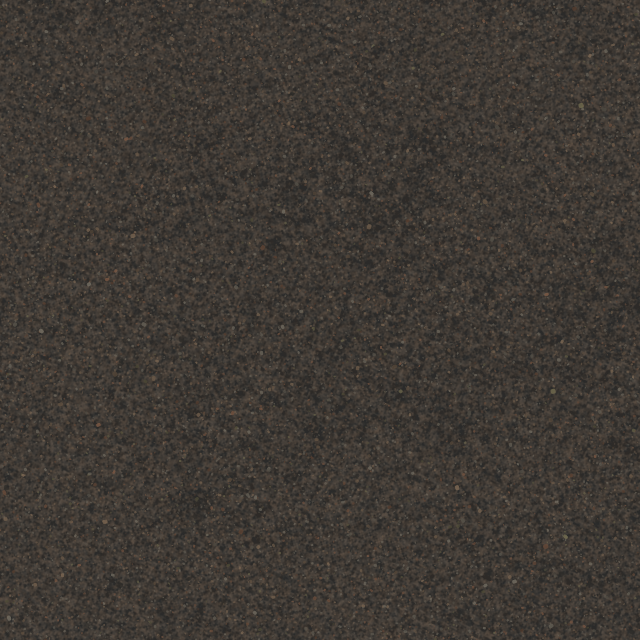
This texture is drawn by a three.js fragment shader. Its source:

```glsl
// Dark, fine-grained soil: rotated value noise gives a sharp sandy crumb with
// faint damp clots; jittered cells scatter many small tan, grey and rust
// grains and a few dark pits over it.

varying vec2 vUv;

float hash(vec2 p) {
  return fract(sin(dot(p, vec2(127.1, 311.7))) * 43758.5453);
}

vec2 hash2(vec2 p) {
  return vec2(hash(p), hash(p + 57.3));
}

float noise(vec2 p) {
  vec2 i = floor(p);
  vec2 f = fract(p);
  f = f * f * (3.0 - 2.0 * f);
  return mix(mix(hash(i), hash(i + vec2(1.0, 0.0)), f.x),
             mix(hash(i + vec2(0.0, 1.0)), hash(i + vec2(1.0, 1.0)), f.x), f.y);
}

vec2 rotate(vec2 p, float angle) {
  float c = cos(angle);
  float s = sin(angle);
  return mat2(c, -s, s, c) * p;
}

float fbm(vec2 p) {
  float sum = 0.0;
  float amp = 0.5;
  for (int i = 0; i < 4; i++) {
    sum += amp * noise(p);
    p = rotate(p, 0.64) * 2.03 + 11.7;
    amp *= 0.5;
  }
  return sum / 0.9375;
}

// Scattered grains: x is coverage, y a random tint, z a random brightness.
vec3 grains(vec2 uv, float cells, float radius, float density, float seed) {
  vec2 p = rotate(uv, seed) * cells;
  vec2 home = floor(p);
  vec3 result = vec3(0.0);
  for (int y = -1; y <= 1; y++) {
    for (int x = -1; x <= 1; x++) {
      vec2 cell = home + vec2(float(x), float(y));
      vec2 id = cell + seed;
      if (hash(id + 3.1) < density) {
        vec2 d = p - cell - hash2(id + 7.7);
        d = rotate(d, 6.2832 * hash(id + 19.4));
        d.x *= mix(1.0, 1.6, hash(id + 23.9));
        // Blend of round and boxy distance for slightly angular stones
        float dist = mix(length(d), max(abs(d.x), abs(d.y)), 0.4);
        float size = radius * mix(0.6, 1.25, hash(id + 31.2));
        float soft = 0.001 * cells;
        float cover = 1.0 - smoothstep(size - soft, size + soft, dist);
        if (cover > result.x) {
          result = vec3(cover, hash(id + 41.6), hash(id + 47.8));
        }
      }
    }
  }
  return result;
}

// Mostly tan and grey stones, some rust, a few olive.
vec3 grainColor(float tint, float bright) {
  vec3 sand = vec3(0.42, 0.35, 0.28);
  vec3 grey = vec3(0.39, 0.37, 0.33);
  vec3 rust = vec3(0.42, 0.30, 0.23);
  vec3 olive = vec3(0.39, 0.37, 0.27);
  vec3 color = mix(sand, grey, step(0.38, tint));
  color = mix(color, rust, step(0.74, tint));
  color = mix(color, olive, step(0.93, tint));
  return color * mix(0.76, 1.18, bright);
}

void main() {
  vec2 uv = vUv;

  // Faint broad drift, with sparse ragged clots where it is damp
  float patches = fbm(uv * vec2(4.0, 6.0) + 3.7);
  float clots = fbm(rotate(uv, 0.9) * 56.0 + 21.0);
  float damp = smoothstep(0.58, 0.74, clots + 0.45 * (patches - 0.5));

  // Sandy crumb close to the finest visible scale, turned off the axes
  float crumb = 0.5 * noise(rotate(uv, 0.5) * 215.0)
              + 0.5 * noise(rotate(uv, 1.1) * 360.0 + 9.0);
  float tone = 0.475 + 1.55 * (crumb - 0.5) - 0.08 * (patches - 0.5);
  tone += 0.1 * (noise(rotate(uv, 0.8) * 105.0 + 5.0) - 0.5) - 0.2 * damp;
  tone = clamp(tone, 0.0, 1.1);

  vec3 darkSoil = vec3(0.172, 0.166, 0.158);
  vec3 lightSoil = vec3(0.325, 0.287, 0.252);
  vec3 color = mix(darkSoil, lightSoil, tone);

  // Slight shift between warm and cool crumbs
  color += vec3(0.02, 0.0, -0.014) * (noise(rotate(uv, 0.3) * 190.0 + 33.0) - 0.5);

  // Dark pits, then grains from fine to coarse
  vec3 pit = grains(uv, 75.0, 0.26, 0.08, 5.0);
  color = mix(color, vec3(0.165, 0.16, 0.15), 0.65 * pit.x);

  vec3 fine = grains(uv, 160.0, 0.26, 0.34, 113.0);
  color = mix(color, grainColor(fine.y, fine.z), 0.6 * fine.x * (1.0 - 0.4 * damp));

  vec3 medium = grains(uv, 95.0, 0.23, 0.13, 227.0);
  color = mix(color, grainColor(medium.y, medium.z), 0.72 * medium.x);

  vec3 coarse = grains(uv, 48.0, 0.16, 0.08, 349.0);
  color = mix(color, grainColor(coarse.y, coarse.z), 0.8 * coarse.x);

  gl_FragColor = vec4(color, 1.0);
}
```
